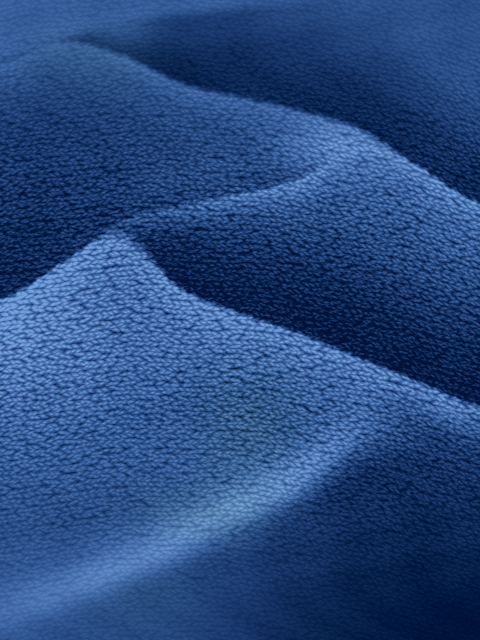
A Shadertoy shader for this texture:

```glsl
vec2 hash2(vec2 p) {
    vec3 a = fract(p.xyx * vec3(0.1031, 0.103, 0.0973));
    a += dot(a, a.yzx + 33.33);
    return fract((a.xx + a.yz) * a.zy);
}

// Cellular distance on a brick-staggered grid, tilted alternately by row
float stitches(vec2 p, float jitter) {
    float nearest = 2.0;
    float row = floor(p.y);
    for (int j = -1; j <= 1; j++) {
        float r = row + float(j);
        float odd = mod(r, 2.0);
        float shift = 0.5 * odd;
        float column = floor(p.x - shift);
        for (int i = -1; i <= 1; i++) {
            vec2 cell = vec2(column + float(i), r);
            vec2 centre = cell + vec2(shift, 0.0) + 0.5 + jitter * (hash2(cell) - 0.5);
            vec2 d = p - centre;
            d.y += (0.35 - 0.6 * odd) * d.x;
            nearest = min(nearest, length(d * vec2(0.75, 1.2)));
        }
    }
    return nearest;
}

// Smooth crease line through nine evenly spaced heights
float crease(float x, float h[9]) {
    float s = clamp(x, 0.0, 0.9999) * 8.0;
    int i = int(s);
    float f = fract(s);
    float a = h[max(i - 1, 0)], b = h[i], c = h[i + 1], d = h[min(i + 2, 8)];
    return b + 0.5 * f * (c - a + f * (2.0 * a - 5.0 * b + 4.0 * c - d + f * (3.0 * (b - c) + d - a)));
}

float backEdge(float x) {
    return crease(x, float[9](0.902, 0.935, 0.964, 0.978, 0.987, 0.996, 1.004, 1.01, 1.016));
}
float upperRidge(float x) {
    return crease(x, float[9](0.902, 0.935, 0.915, 0.87, 0.848, 0.826, 0.798, 0.738, 0.681));
}
float middleRidge(float x) {
    return crease(x, float[9](0.531, 0.586, 0.652, 0.677, 0.697, 0.72, 0.771, 0.738, 0.681));
}
float frontRidge(float x) {
    return crease(x, float[9](0.531, 0.586, 0.632, 0.55, 0.51, 0.478, 0.44, 0.402, 0.365));
}
float lowerCrest(float x) {
    return crease(x, float[9](0.043, 0.073, 0.112, 0.156, 0.203, 0.253, 0.323, 0.36, 0.37));
}

float blob(vec2 p, vec2 centre, vec2 size) {
    vec2 d = (p - centre) / size;
    return exp(-dot(d, d));
}

float below(float edge, float y, float blur) {
    return smoothstep(-blur, blur, edge - y);
}

void mainImage(out vec4 fragColor, in vec2 fragCoord) {
    vec2 p = fragCoord / iResolution.xy;
    vec2 q = vec2(p.x, p.y * iResolution.y / iResolution.x);
    float x = p.x, y = p.y;

    float fuzz = 0.0008 * (sin(x * 173.0) + sin(x * 311.0 + 2.0));
    float back = backEdge(x);
    float upper = upperRidge(x) + fuzz;
    float middle = min(middleRidge(x) + fuzz, upper);
    float front = min(frontRidge(x) + fuzz, middle);
    float crest = lowerCrest(x);

    // Light on each fold, from far to near
    float light = 0.36 + 0.04 * (1.0 - x);

    float farValley = mix(0.13, 0.33, smoothstep(0.0, 0.22, y - upper));
    farValley += 0.2 * blob(p, vec2(0.24, 0.955), vec2(0.1, 0.03));
    light = mix(light, farValley, below(back, y, 0.012));

    float farFold = 0.18 + 0.26 * exp(-max(upper - y, 0.0) / 0.07);
    farFold += 0.24 * blob(p, vec2(0.7, 0.765), vec2(0.11, 0.04));
    farFold += 0.06 * blob(p, vec2(0.4, 0.72), vec2(0.2, 0.06));
    farFold -= 0.06 * blob(p, vec2(0.0, 0.57), vec2(0.25, 0.1));
    light = mix(light, farFold, below(upper, y, 0.007));

    float valley = mix(0.08, 0.36, smoothstep(0.0, 0.3, y - front));
    valley += 0.26 * exp(-max(middle - y, 0.0) / 0.03);
    light = mix(light, valley, below(middle, y, 0.004));

    float depth = max(front - y, 0.0);
    float nearFold = 0.36 + 0.26 * exp(-depth / 0.06) * (1.0 - 0.25 * x);
    nearFold += 0.13 * blob(p, vec2(0.05, 0.46), vec2(0.3, 0.11));
    nearFold -= 0.05 * blob(p, vec2(0.5, 0.37), vec2(0.25, 0.06));
    nearFold -= 0.05 * blob(p, vec2(0.12, 0.19), vec2(0.22, 0.07));
    float slope = 0.33 - 0.2 * smoothstep(0.2, 0.9, x);
    slope -= 0.08 * smoothstep(0.2, 0.0, y) * x;
    slope += 0.3 * exp(-depth / 0.06) * smoothstep(0.6, 0.9, x);
    float underCrest = smoothstep(0.02, -0.08, y - crest);
    underCrest = max(underCrest, smoothstep(0.72, 0.92, x) * smoothstep(0.0, 0.08, depth));
    nearFold = mix(nearFold, slope, underCrest);
    float offCrest = (y - crest) / (y > crest ? 0.045 : 0.03);
    nearFold += 0.23 * exp(-offCrest * offCrest) * smoothstep(0.84, 0.6, x) * smoothstep(-0.3, 0.35, x);
    float peakBlur = 0.016 * blob(p, vec2(0.28, 0.61), vec2(0.06, 0.05));
    light = mix(light, nearFold, below(front, y, 0.005 + peakBlur));

    // Overall exposure with gentle mottling
    light = 0.39 + 1.8 * (light - 0.32);
    light += 0.03 * sin(q.x * 29.0 + 3.0 * sin(q.y * 17.0)) * sin(q.y * 37.0 + q.x * 13.0);

    // Knit rows bend over the cloth, sharpest across the middle
    float focus = smoothstep(0.02, 0.4, y) * smoothstep(0.98, 0.62, y);
    vec2 weave = vec2(q.x - 0.1 * q.y, q.y + 0.25 * (x - 0.35) * (x - 0.35));
    weave += 0.0025 * sin(weave.yx * vec2(31.0, 23.0));
    float gap = stitches(weave * vec2(76.0, 100.0), 0.6) - 0.4;
    float fibre = stitches(weave * vec2(150.0, 190.0) + 7.0, 1.0) - 0.42;
    light -= (0.25 + 1.05 * focus) * (0.45 + 0.75 * max(light, 0.0)) * gap;
    light -= (0.08 + 0.3 * focus) * fibre;

    // Loose curled hairs along the two sharp ridges
    float hairs = 0.0;
    for (int i = 0; i < 36; i++) {
        vec2 h = hash2(vec2(float(i), 5.0));
        float hx = i % 2 == 0 ? 0.08 + 0.45 * h.x : 0.3 + 0.65 * h.x;
        float hy = i % 2 == 0 ? middleRidge(hx) : frontRidge(hx);
        vec2 d = q - vec2(hx, hy * iResolution.y / iResolution.x);
        float radius = 0.006 + 0.011 * h.y;
        float arc = smoothstep(0.0018, 0.0, abs(length(d) - radius));
        hairs += arc * smoothstep(0.0, 0.008, d.y + d.x * (h.y - 0.5) * 3.0);
    }
    light += 0.14 * min(hairs, 1.0);

    // Blue dye with faint green patches
    vec3 colour = mix(vec3(0.02, 0.115, 0.275), vec3(0.39, 0.56, 0.785), clamp(light, -0.12, 1.15));
    colour += vec3(-0.01, 0.05, 0.22) * max(light * (1.0 - light), 0.0);
    float green = blob(p, vec2(0.52, 0.33), vec2(0.09, 0.08)) + blob(p, vec2(0.43, 0.2), vec2(0.13, 0.04));
    green += 0.7 * blob(p, vec2(0.2, 0.91), vec2(0.13, 0.05)) + 0.5 * blob(p, vec2(0.32, 0.06), vec2(0.1, 0.04));
    colour += green * vec3(0.01, 0.018, -0.035);
    fragColor = vec4(clamp(colour, 0.0, 1.0), 1.0);
}
```
